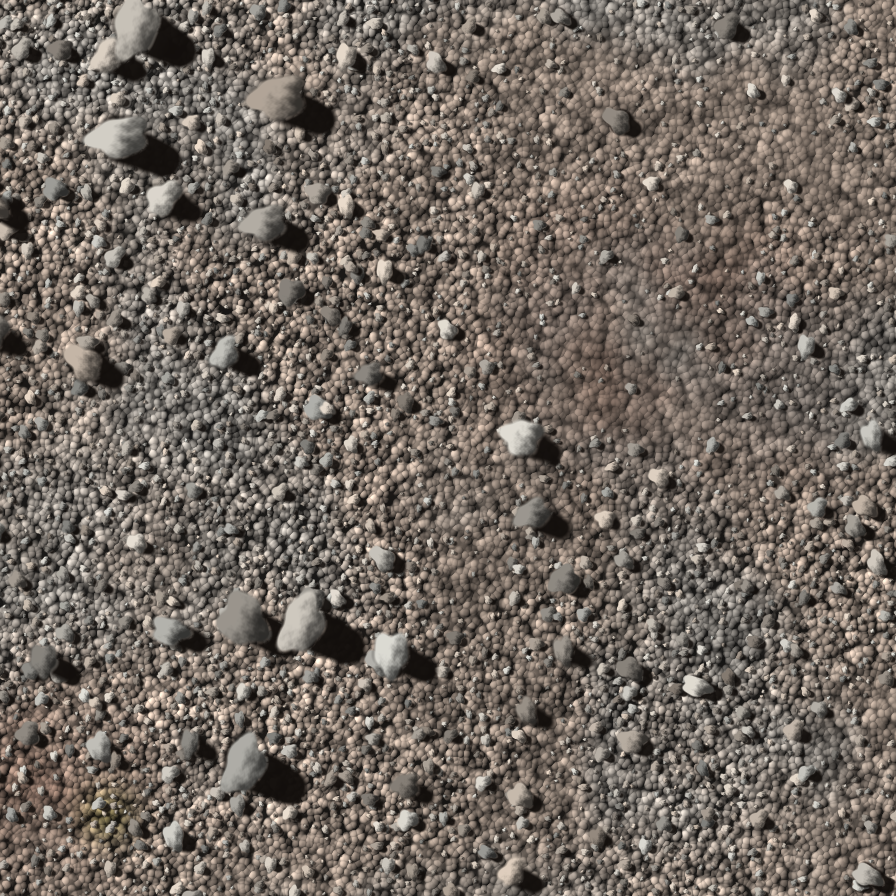
A three.js fragment shader for this texture:

```glsl
// Stony ground seen from above: packed gravel, pebbles and boulders in low sunlight.
varying vec2 vUv;

float hash(vec2 p) {
  vec3 q = fract(p.xyx * 0.1031);
  q += dot(q, q.yzx + 33.33);
  return fract((q.x + q.y) * q.z);
}

// Layered, warped sines, roughly -1 to 1
float waves(vec2 p) {
  float sum = 0.0, amp = 0.5;
  for (int i = 0; i < 5; i++) {
    p = mat2(0.8, 0.6, -0.6, 0.8) * p * 1.7 + 1.3;
    sum += amp * sin(p.x + 1.6 * sin(p.y * 0.8));
    amp *= 0.62;
  }
  return sum;
}

// Soft round area, 1 at its centre
float blob(vec2 uv, vec2 centre, float radius) {
  vec2 d = (uv - centre) / radius;
  return exp(-dot(d, d));
}

vec2 toLight() { return normalize(vec2(-0.88, 0.45)); }

// How thickly stones lie: clumped, dense on the left, thin in the sandy hollows
float rockiness(vec2 uv) {
  float bare = blob(uv, vec2(0.7, 0.62), 0.18) + blob(uv, vec2(0.76, 0.9), 0.15)
             + 0.8 * blob(uv, vec2(0.03, 0.12), 0.11);
  return clamp(0.92 - 0.25 * uv.x + 0.35 * waves(uv * 7.0) - 0.6 * bare, 0.18, 1.0);
}

vec3 soil(vec2 uv) {
  float red = blob(uv, vec2(0.74, 0.62), 0.16) + blob(uv, vec2(0.04, 0.13), 0.1);
  vec3 color = mix(vec3(0.5, 0.45, 0.41), vec3(0.47, 0.455, 0.435), smoothstep(-0.3, 0.9, waves(uv * 5.0 + 7.0)));
  color = mix(color, vec3(0.4, 0.32, 0.28), clamp(red * (0.6 + 0.5 * waves(uv * 9.0)), 0.0, 0.8));
  color = mix(color, vec3(0.33, 0.31, 0.15), 0.6 * blob(uv, vec2(0.12, 0.09), 0.03));
  return color * (1.0 + 0.08 * waves(uv * 3.0 + 2.0) + 0.1 * waves(uv * 26.0));
}

// Cellular bed of touching grains, each lit on one side, around 0
float gravelBed(vec2 p) {
  float sum = 0.0, total = 0.0001, nearest = 2.0;
  for (int j = -1; j <= 1; j++) {
    for (int i = -1; i <= 1; i++) {
      vec2 id = floor(p) + vec2(float(i), float(j));
      vec2 d = p - id - vec2(hash(id), hash(id + 17.0));
      float weight = exp(-22.0 * dot(d, d));
      sum += weight * (1.6 * dot(d, toLight()) + 1.1 * (hash(id + 43.0) - 0.5));
      total += weight;
      nearest = min(nearest, length(d));
    }
  }
  return sum / total + 0.25 - 1.1 * smoothstep(0.25, 0.85, nearest);
}

// Scatters one size of stone, "count" cells across, over the ground
vec3 stones(vec3 ground, vec2 uv, float count, float cover, float shadowLength, float shadowDepth) {
  vec2 p = uv * count;
  float soft = max(0.05, count * 0.0014);
  float shadow = 0.0, body = 0.0;
  vec3 rock = ground;
  for (int j = -1; j <= 1; j++) {
    for (int i = -1; i <= 1; i++) {
      vec2 cell = floor(p) + vec2(float(i), float(j));
      vec2 id = cell + count * 3.0 + 20.0;
      if (hash(id + 71.0) > cover * rockiness((cell + 0.5) / count)) continue;

      float pick = hash(id + 37.0);
      float size = mix(0.2, 0.46, pick * pick);
      vec2 d = p - cell - 0.5 - 0.8 * (vec2(hash(id), hash(id + 13.0)) - 0.5);

      // Lumpy, tilted oval outline
      float turn = 6.283 * hash(id + 5.0);
      vec2 q = mat2(cos(turn), sin(turn), -sin(turn), cos(turn)) * d;
      q.y *= mix(1.1, 1.6, hash(id + 91.0));
      float angle = atan(q.y, q.x + 0.0001);
      float lumps = 1.0 + 0.12 * sin(3.0 * angle + turn * 5.0) + 0.08 * sin(5.0 * angle + turn * 9.0);
      float mask = 1.0 - smoothstep(-soft, soft, length(q) - size * lumps);

      // Shadow: a tapering streak pointing away from the light
      float along = clamp(dot(d, -toLight()), 0.0, size * shadowLength);
      float width = size * (0.74 - 0.2 * along / (size * shadowLength));
      float streak = length(d + toLight() * along) - width * lumps;
      shadow = max(shadow, 1.0 - smoothstep(-soft, soft, streak));

      // Lit flank, dark flank and a little surface roughness
      float facing = dot(d, toLight()) / size + 0.25 * waves(q * 2.5 / size + turn);
      float light = mix(0.32, 1.08, smoothstep(-0.8, 0.3, facing));
      float tone = mix(0.46, 0.84, hash(id + 53.0));
      vec3 tint = mix(vec3(1.04, 0.96, 0.88), vec3(0.98, 0.98, 0.95), hash(id + 29.0));
      rock = mix(rock, tone * light * tint, mask);
      body = max(body, mask);
    }
  }
  ground = mix(ground, vec3(0.07, 0.055, 0.045), shadow * shadowDepth);
  return mix(ground, rock, body);
}

void main() {
  float rocky = rockiness(vUv);
  float grain = gravelBed(vUv * 135.0) + gravelBed(vUv * 68.0 + 9.0);
  vec3 color = soil(vUv) * max(0.2, 1.0 + (0.2 + 0.35 * rocky) * grain);
  color = stones(color, vUv, 84.0, 0.62, 1.0, 0.75);   // gravel
  color = stones(color, vUv, 47.0, 0.5, 1.1, 0.88);    // pebbles
  color = stones(color, vUv, 25.0, 0.36, 1.2, 0.95);   // cobbles
  color = stones(color, vUv, 12.5, 0.2, 1.6, 0.98);    // boulders
  gl_FragColor = vec4(color, 1.0);
}
```
